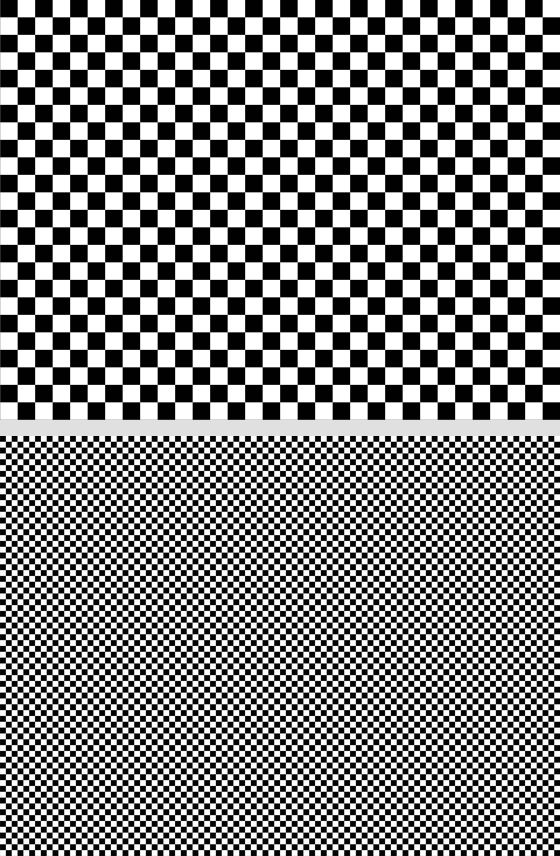
Top, the tile; bottom, the same tile 3 across and 3 down.
Write a Shadertoy shader that draws this pattern.

```glsl
// Black and white checkerboard, 16 by 12 repeats of a two-by-two block of squares.
// Each axis is a square wave averaged exactly over the pixel footprint;
// the product of the two waves gives the squares with smooth edges.

const vec2 REPEATS = vec2(16.0, 12.0);     // whole blocks across and down
const vec2 EDGE_SHIFT = vec2(0.009);       // grid offset, in squares
const vec3 BLACK = vec3(0.005);
const vec3 WHITE = vec3(1.0);

// Integral of a square wave that is +1 on [0,1) and -1 on [1,2)
vec2 squareWaveIntegral(vec2 x) {
    return 1.0 - abs(mod(x, 2.0) - 1.0);
}

// Square wave averaged over a box of the given width
vec2 filteredSquareWave(vec2 x, vec2 width) {
    vec2 halfWidth = 0.5 * width;
    return (squareWaveIntegral(x + halfWidth) - squareWaveIntegral(x - halfWidth)) / width;
}

void mainImage(out vec4 fragColor, in vec2 fragCoord) {
    // Position and pixel size, both measured in squares
    vec2 squares = 2.0 * REPEATS;
    vec2 pixelSize = squares / iResolution.xy;
    vec2 position = fragCoord * pixelSize - EDGE_SHIFT;

    // Equal signs on both axes make a white square, opposite signs a black one
    vec2 wave = filteredSquareWave(position, pixelSize);
    float whiteness = 0.5 + 0.5 * wave.x * wave.y;

    fragColor = vec4(mix(BLACK, WHITE, whiteness), 1.0);
}
```
